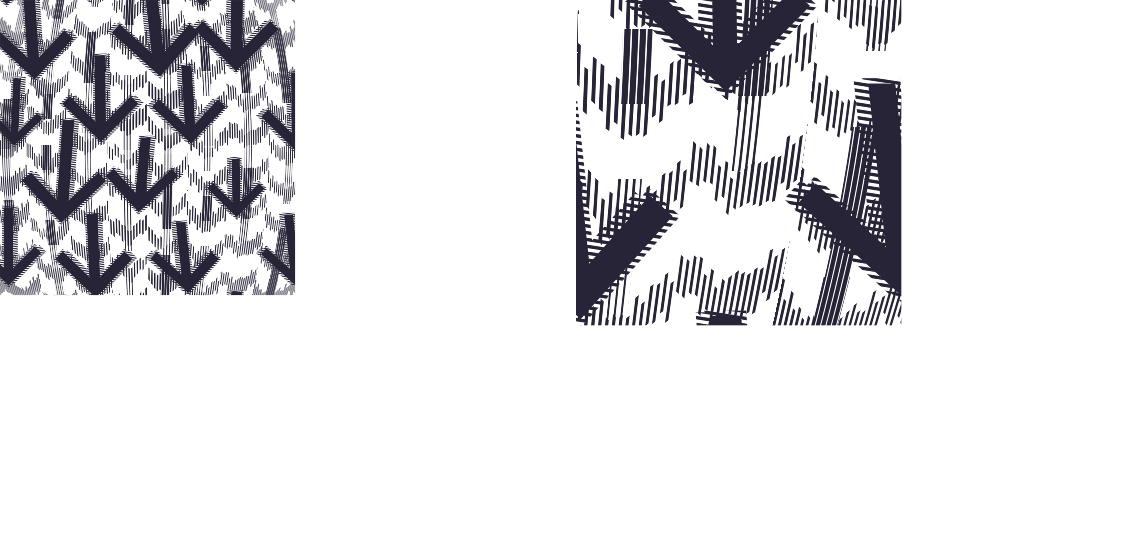
Left, the full canvas; right, a detail of the centre.
Give the GLSL for this pattern, as a Shadertoy shader.

```glsl
// A square patch of downward arrows in the upper left corner of a white canvas.
// Bold arrows sit on a jittered staggered grid; behind them, columns of hatched
// chevrons and shafts bulge like a barrel, with ragged, noise-broken lines.

const vec3 PAPER = vec3(1.0);
const vec3 INK = vec3(0.15, 0.14, 0.21);
const float PATCH_SIZE = 0.527;          // side of the patch on the canvas
const vec2 ARROW_GRID = vec2(3.0, 4.0);  // bold arrows per patch side
const vec2 CHEVRON_PITCH = vec2(0.137, 0.125);

vec2 hash2(vec2 p) {
    vec3 q = fract(vec3(p.xyx) * vec3(0.1031, 0.1030, 0.0973));
    q += dot(q, q.yzx + 33.33);
    return fract((q.xx + q.yz) * q.zy);
}

float gradientNoise(vec2 p) {
    vec2 cell = floor(p), f = fract(p);
    vec2 u = f * f * (3.0 - 2.0 * f);
    vec2 o = vec2(0.0, 1.0);
    float a = dot(hash2(cell) - 0.5, f);
    float b = dot(hash2(cell + o.yx) - 0.5, f - o.yx);
    float c = dot(hash2(cell + o.xy) - 0.5, f - o.xy);
    float d = dot(hash2(cell + o.yy) - 0.5, f - o.yy);
    return 2.0 * mix(mix(a, b, u.x), mix(c, d, u.x), u.y);
}

// Coverage of a shape from its signed distance.
float fill(float dist, float blur) {
    return 1.0 - smoothstep(-blur, blur, dist);
}

// Repeated lines; duty is the inked part of each period.
float stripes(float phase, float duty, float phaseWidth) {
    float dist = abs(fract(phase) - 0.5) - 0.5 * duty;
    float lines = fill(dist, max(0.5 * phaseWidth, 0.001));
    return mix(lines, duty, smoothstep(0.45, 0.9, phaseWidth));
}

// Arrow pointing down with its tip at the origin; reach is the half width.
float arrowDistance(vec2 p, float reach, float height) {
    float thick = 0.28 * reach;
    vec2 q = vec2(abs(p.x), p.y);
    float along = (q.x + q.y) * 0.7071;
    float across = (q.y - q.x) * 0.7071;
    float arms = max(abs(across - 0.5 * thick) - 0.5 * thick, along - 1.4 * reach);
    float shaft = max(q.x - 0.5 * thick, max(thick - p.y, p.y - height));
    return min(arms, shaft);
}

// Nearest bold arrow (x) and nearest of their sideways echoes (y).
vec2 arrowField(vec2 p) {
    vec2 base = floor(p * ARROW_GRID + 0.5);
    vec2 nearest = vec2(1.0);
    for (int j = -2; j <= 1; j++) {
        for (int i = -1; i <= 1; i++) {
            vec2 id = base + vec2(i, j);
            vec2 place = hash2(id + 17.0), form = hash2(id + 53.0);
            vec2 tip = (id + vec2(0.5 * mod(id.y, 2.0), 0.0)) / ARROW_GRID;
            tip += (place - 0.5) * vec2(0.11, 0.07);
            vec2 q = p - tip;
            q.x += q.y * 0.26 * (form.y - 0.5);
            float reach = mix(0.09, 0.15, form.x);
            float height = reach * mix(1.9, 2.5, place.x);
            float side = tip.x < 0.5 ? 1.0 : -1.0;
            float body = arrowDistance(q, reach, height);
            float echo = arrowDistance(q - vec2(0.016 * side, 0.004), reach, height);
            nearest = min(nearest, vec2(body, min(echo, body - 0.006)));
        }
    }
    return nearest;
}

// Hatched chevrons and broken shafts in bulging columns.
float hatchedColumns(vec2 p, float blur) {
    vec2 v = p - 0.5;
    float x = v.x / (1.0 - 0.55 * v.y * v.y);
    float phase = x * (90.0 + 55.0 * abs(x));
    float phaseWidth = fwidth(phase);
    float line = floor(phase);

    float column = floor(x / CHEVRON_PITCH.x);
    float local = x - (column + 0.5) * CHEVRON_PITCH.x;
    vec2 rnd = hash2(vec2(column + 40.0, 7.0));

    // Chevron arms, with every line ending at its own height
    float ragged = (hash2(vec2(line + 200.0, 3.0)).x - 0.5) * 0.022;
    float rise = v.y - 0.75 * abs(local) + rnd.x * CHEVRON_PITCH.y + ragged;
    float band = abs(fract(rise / CHEVRON_PITCH.y) - 0.5) * CHEVRON_PITCH.y;
    float gaps = gradientNoise(p * 11.0 + 31.0);
    float arms = fill(band - 0.023 - 0.025 * gaps, blur);
    float armInk = arms * stripes(phase, 0.46 + 0.3 * gaps, phaseWidth);

    // Shafts change weight from one segment to the next
    float segment = floor(v.y / 0.085 + rnd.y);
    float weight = hash2(vec2(column + 61.0, segment + 90.0)).x;
    float shaft = fill(abs(local) - mix(0.011, 0.017, weight), blur);
    float duty = weight > 0.72 ? 0.8 : mix(0.2, 0.45, weight);
    float shaftInk = shaft * step(0.15, weight) * stripes(phase, duty, phaseWidth);
    return max(armInk, shaftInk);
}

void mainImage(out vec4 fragColor, in vec2 fragCoord) {
    vec2 uv = fragCoord / iResolution.xy;
    vec2 p = vec2(uv.x, uv.y - 1.0 + PATCH_SIZE) / PATCH_SIZE;
    float blur = 0.6 / (PATCH_SIZE * iResolution.y);

    float ink = hatchedColumns(p, blur);
    vec2 arrows = arrowField(p);
    float echoPhase = p.y * 130.0 + p.x * 20.0;
    float echoLines = stripes(echoPhase, 0.5, fwidth(echoPhase));
    ink = max(ink, fill(arrows.y, blur) * echoLines);
    ink = max(ink, fill(arrows.x, blur));

    vec2 edge = abs(p - 0.5) - 0.5;
    ink *= fill(max(edge.x, edge.y), blur);
    fragColor = vec4(mix(PAPER, INK, ink), 1.0);
}
```
